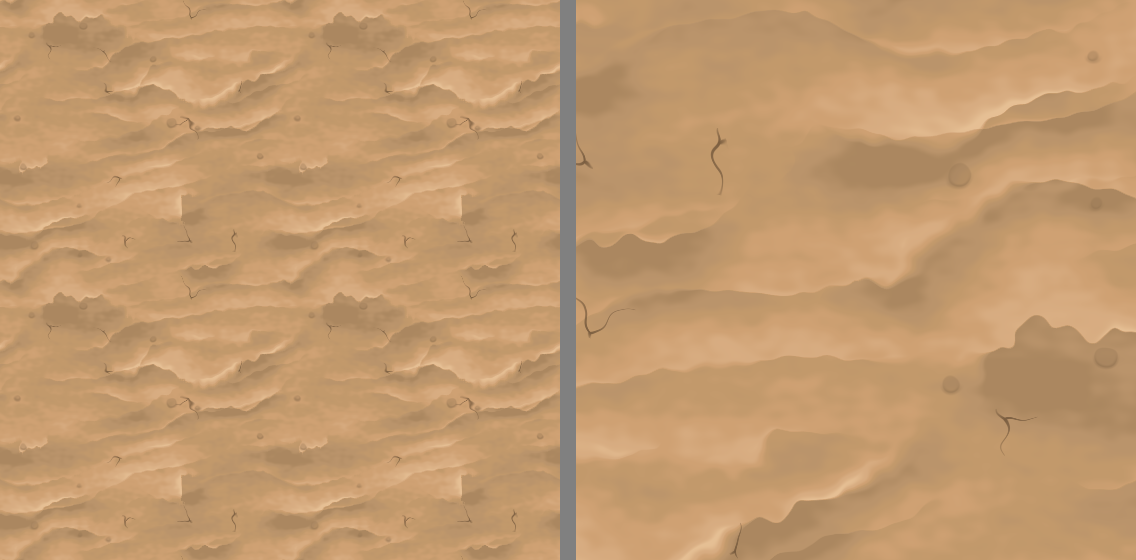
Left: the whole. Right: its middle third, enlarged.
Write a WebGL 2 fragment shader that draws this texture.

```glsl
#version 300 es
precision highp float;

uniform vec2 u_resolution;
out vec4 fragColor;

const float REPEATS = 2.0;        // whole tiles across the canvas
const float BROAD_BANDS = 5.0;    // ledges per tile
const float FINE_BANDS = 10.0;
const float BASE_TONE = 0.57;
const float CRACK_GRID = 4.0;     // cells per tile
const float CRACK_SHARE = 0.55;
const float CRACK_WIDTH = 0.006;  // in crack cells
const float PIT_GRID = 6.0;
const float PIT_SHARE = 0.4;
const float TAU = 6.28318;

const vec3 SHADE = vec3(0.67, 0.53, 0.375);
const vec3 DUSK = vec3(0.73, 0.58, 0.42);
const vec3 SAND = vec3(0.76, 0.60, 0.42);
const vec3 WARM = vec3(0.81, 0.63, 0.45);
const vec3 PALE = vec3(0.845, 0.675, 0.505);
const vec3 CREST = vec3(0.90, 0.75, 0.58);
const vec3 CRACK = vec3(0.40, 0.30, 0.20);
const vec3 PIT = vec3(0.56, 0.44, 0.31);

vec3 hash(vec2 cell, int seed) {
    uvec3 v = uvec3(uvec2(cell), uint(seed)) * 1664525u + 1013904223u;
    v.x += v.y * v.z; v.y += v.z * v.x; v.z += v.x * v.y;
    v ^= v >> 16u;
    v.x += v.y * v.z; v.y += v.z * v.x; v.z += v.x * v.y;
    return vec3(v >> 8u) / 16777216.0;
}

float cornerSlope(vec2 cell, vec2 offset, vec2 period, int seed) {
    float angle = TAU * hash(mod(cell, period), seed).x;
    return dot(vec2(cos(angle), sin(angle)), offset);
}

// Gradient noise that wraps once per tile
float noise(vec2 uv, vec2 period, int seed) {
    vec2 p = uv * period, i = floor(p), f = p - i;
    vec2 w = f * f * f * (f * (f * 6.0 - 15.0) + 10.0);
    vec2 e = vec2(1.0, 0.0);
    float low = mix(cornerSlope(i, f, period, seed),
                    cornerSlope(i + e, f - e, period, seed), w.x);
    float high = mix(cornerSlope(i + e.yx, f - e.yx, period, seed),
                     cornerSlope(i + 1.0, f - 1.0, period, seed), w.x);
    return mix(low, high, w.y);
}

// Sloping ledges: broken bright lip on the crest, shadow just below it
float ledges(vec2 uv, float bands, float drift, int seed) {
    float phase = bands * uv.y - drift * uv.x
        + 1.2 * noise(uv, vec2(2, 3), seed)
        + 0.4 * noise(uv, vec2(5, 6), seed + 1)
        + 0.16 * noise(uv, vec2(13, 11), seed + 2)
        + 0.08 * noise(uv, vec2(37, 29), seed + 3);
    float f = fract(phase);
    float lip = smoothstep(-0.1, 0.25, noise(uv, vec2(7, 6), seed + 4));
    float blur = smoothstep(0.0, 0.4, noise(uv, vec2(5, 7), seed + 6));
    float light = 0.34 * exp(-3.5 * f) + 0.42 * lip * exp(-20.0 * f);
    float shadow = 0.55 * smoothstep(0.15, 0.9, f);
    float soft = min(1.5 * fwidth(phase) + 0.3 * blur, 0.5);
    float edge = smoothstep(1.0 - soft, 1.0, f);
    float strength = smoothstep(-0.2, 0.25, noise(uv, vec2(3, 5), seed + 5));
    return strength * mix(light - shadow, 0.34 + 0.42 * lip, edge);
}

// Forked hairline cracks
float cracks(vec2 uv, float pixel) {
    vec2 g = uv * CRACK_GRID;
    vec2 bend = 0.1 * vec2(noise(uv, vec2(29), 40), noise(uv, vec2(29), 41));
    float ink = 0.0, aa = pixel * CRACK_GRID;
    for (int n = 0; n < 9; n++) {
        vec2 cell = floor(g) + vec2(n % 3 - 1, n / 3 - 1);
        vec3 h = hash(mod(cell, CRACK_GRID), 42);
        if (h.z > CRACK_SHARE) continue;
        vec2 d = g + bend - cell - 0.2 - 0.6 * h.xy;
        for (int arm = 0; arm < 3; arm++) {
            vec3 r = hash(mod(cell, CRACK_GRID), 43 + arm);
            float angle = TAU * (h.x + float(arm) / 3.0 + 0.25 * r.x);
            vec2 reach = mix(0.04, 0.3, r.y * r.y) * vec2(cos(angle), sin(angle));
            float t = clamp(dot(d, reach) / dot(reach, reach), 0.0, 1.0);
            float gap = length(d - reach * t) - CRACK_WIDTH * (1.0 - 0.8 * t);
            ink = max(ink, (1.0 - smoothstep(-0.5 * aa, aa, gap)) * (1.0 - 0.6 * t));
        }
    }
    return ink;
}

// Small round dents with a darker rim
float pits(vec2 uv, float pixel) {
    vec2 g = uv * PIT_GRID, cell = floor(g);
    vec3 h = hash(mod(cell, PIT_GRID), 50);
    if (h.z > PIT_SHARE) return 0.0;
    float radius = mix(0.04, 0.1, h.z / PIT_SHARE);
    vec2 d = g - cell - 0.2 - 0.6 * h.xy;
    float gap = length(d * vec2(0.9, 1.0)) - radius + 0.06 * noise(uv, vec2(31), 51);
    float aa = pixel * PIT_GRID;
    float rim = 1.0 - smoothstep(0.0, 0.02 + aa, abs(gap));
    float lowerSide = smoothstep(0.6, -1.0, d.y / radius);
    return 0.3 * (1.0 - smoothstep(-aa, aa, gap)) + 0.4 * rim * lowerSide;
}

vec3 sandColour(float tone) {
    vec3 c = mix(SHADE, DUSK, smoothstep(-0.1, 0.22, tone));
    c = mix(c, SAND, smoothstep(0.22, 0.45, tone));
    c = mix(c, WARM, smoothstep(0.45, 0.68, tone));
    c = mix(c, PALE, smoothstep(0.68, 0.95, tone));
    return mix(c, CREST, smoothstep(0.95, 1.4, tone));
}

void main() {
    vec2 uv = gl_FragCoord.xy / u_resolution * REPEATS;
    float pixel = REPEATS / u_resolution.y;

    float tone = BASE_TONE + 1.1 * ledges(uv, BROAD_BANDS, 1.0, 1)
        + 0.6 * ledges(uv, FINE_BANDS, 2.0, 11);
    // Broad drifts, then brushed streaks and grain
    tone += 0.5 * noise(uv, vec2(2, 5), 21) + 0.4 * noise(uv, vec2(4, 11), 22);
    tone += 0.2 * noise(uv, vec2(11, 29), 23) + 0.16 * noise(uv, vec2(37, 61), 24);

    vec3 colour = sandColour(tone);
    colour = mix(colour, PIT, pits(uv, pixel));
    colour = mix(colour, CRACK, 0.75 * cracks(uv, pixel));
    fragColor = vec4(colour, 1.0);
}
```
